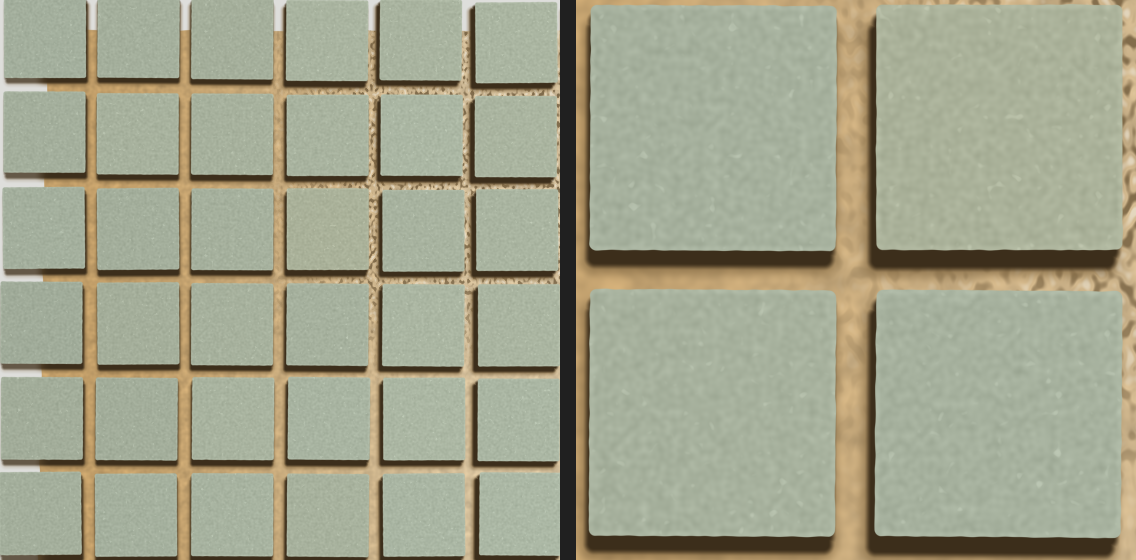
Left: the whole. Right: its middle third, enlarged.
Write a WebGL 1 fragment shader that draws this pattern.

```glsl
precision highp float;
// Six by six grid of matte sage tiles on a tan backing sheet, with dark lower sides.

uniform vec2 u_resolution;

const float PITCH = 0.17;
const vec3 SAGE = vec3(0.655, 0.702, 0.630);
const vec3 WARM_SAGE = vec3(0.675, 0.695, 0.590);
const vec3 SIDE = vec3(0.235, 0.180, 0.105);
const vec3 SHADE = vec3(0.50, 0.40, 0.25);
const vec3 TAN = vec3(0.76, 0.62, 0.41);
const vec3 PALE_TAN = vec3(0.83, 0.75, 0.61);
const vec3 TABLE = vec3(0.87, 0.87, 0.86);

vec2 hash2(vec2 p) {
  vec3 q = fract(p.xyx * vec3(0.1031, 0.1030, 0.0973));
  q += dot(q, q.yzx + 33.33);
  return fract((q.xx + q.yz) * q.zy);
}

float cornerSlope(vec2 cell, vec2 f, vec2 corner) {
  return dot(hash2(cell + corner) * 2.0 - 1.0, f - corner);
}

float gradientNoise(vec2 p) {
  vec2 cell = floor(p);
  vec2 f = p - cell;
  vec2 w = f * f * f * (f * (f * 6.0 - 15.0) + 10.0);
  float low = mix(cornerSlope(cell, f, vec2(0, 0)), cornerSlope(cell, f, vec2(1, 0)), w.x);
  float high = mix(cornerSlope(cell, f, vec2(0, 1)), cornerSlope(cell, f, vec2(1, 1)), w.x);
  return mix(low, high, w.y);
}

float roundedBox(vec2 p, vec2 halfSize, float radius) {
  vec2 d = abs(p) - halfSize + radius;
  return length(max(d, 0.0)) + min(max(d.x, d.y), 0.0) - radius;
}

float fill(float dist, float blur) {
  return 1.0 - smoothstep(-blur, blur, dist);
}

// Hand-laid grid: rows tilt slightly and spread toward the bottom.
vec2 tileCenter(vec2 id) {
  float down = id.y / 5.0;
  float x = 0.0794 - 0.0065 * down + id.x * (0.1682 + 0.0031 * down);
  float y = 0.0655 + 0.1706 * id.y + 0.0018 * id.x * (1.0 - down);
  return vec2(x, y) + (hash2(id + 17.0) - 0.5) * 0.0035;
}

vec2 turn(vec2 p, float angle) {
  float c = cos(angle), s = sin(angle);
  return vec2(c * p.x - s * p.y, s * p.x + c * p.y);
}

// Tan sheet, paler and scuffed toward the upper right, with the table beyond it.
vec3 backing(vec2 p, float blur) {
  float mottle = gradientNoise(p * 55.0) + 0.6 * gradientNoise(p * 140.0);
  vec3 sheet = mix(TAN, PALE_TAN, smoothstep(0.15, 0.95, p.x));
  sheet *= 1.0 + 0.15 * mottle;
  float worn = smoothstep(0.42, 0.68, p.x) * (1.0 - smoothstep(0.45, 0.72, p.y));
  float flecks = gradientNoise(p * vec2(150.0, 110.0));
  sheet = mix(sheet, SHADE * 0.8, worn * smoothstep(0.0, 0.3, flecks) * 0.75);
  sheet = mix(sheet, vec3(0.92, 0.89, 0.82), worn * smoothstep(0.08, 0.4, -flecks) * 0.7);
  float wobble = 0.004 * gradientNoise(p * 30.0);
  float left = 0.086 - 0.018 * p.y + wobble;
  float inside = min(p.x - left, p.y - 0.055 - wobble);
  return mix(TABLE, sheet, smoothstep(-blur, blur, inside));
}

vec3 tileFace(vec2 p, vec2 id, float dist) {
  vec2 rnd = hash2(id + 41.0);
  float warmth = 0.25 * rnd.x + 0.65 * fill(length(id - vec2(3.0, 2.0)) - 0.5, 0.1);
  vec3 color = mix(SAGE, WARM_SAGE, warmth);
  color *= 0.965 + 0.06 * p.x + 0.025 * (rnd.y - 0.5);
  float grain = gradientNoise(p * 210.0) + 0.5 * gradientNoise(p * 95.0 + 9.0);
  float speck = smoothstep(0.28, 0.55, gradientNoise(p * 170.0 + 31.0));
  color += 0.055 * grain + 0.055 * speck;
  return color + 0.025 * smoothstep(-0.004, -0.001, dist);
}

void main() {
  vec2 p = gl_FragCoord.xy / u_resolution;
  p.y = 1.0 - p.y;
  float blur = 0.8 / min(u_resolution.x, u_resolution.y);
  vec2 home = floor(p / PITCH);
  float faceDist = 1.0, sideDist = 1.0, shadeDist = 1.0;
  vec2 faceId = home;

  // Nearest face, plus its side wall and cast shadow swept along the drop.
  for (int j = -1; j <= 1; j++) {
    for (int i = -1; i <= 1; i++) {
      vec2 id = home + vec2(float(i), float(j));
      vec2 rnd = hash2(id + 5.0);
      vec2 q = turn(p - tileCenter(id), (rnd.x - 0.5) * 0.016);
      vec2 halfSize = vec2(0.0733, 0.0722 + 0.0004 * id.y);
      vec2 drop = vec2(mix(0.003, -0.009, id.x / 5.0), 0.0095 + 0.002 * rnd.y);
      float d = roundedBox(q, halfSize, 0.004);
      if (d < faceDist) {
        faceDist = d;
        faceId = id;
      }
      float wall = min(roundedBox(q - drop, halfSize, 0.005),
                       roundedBox(q - drop * 0.5, halfSize, 0.005));
      sideDist = min(sideDist, wall);
      shadeDist = min(shadeDist, roundedBox(q - drop * 1.15, halfSize, 0.006));
    }
  }

  vec3 color = backing(p, blur);
  float onTable = 1.0 - smoothstep(0.06, 0.09, p.x);
  color = mix(color, SHADE, fill(shadeDist - 0.002, 0.006) * (0.8 - 0.5 * onTable));
  color = mix(color, SIDE, fill(sideDist, blur + 0.0018) * (1.0 - 0.3 * onTable));
  float chip = 0.0007 * gradientNoise(p * 120.0);
  color = mix(color, tileFace(p, faceId, faceDist), fill(faceDist + chip, blur));
  gl_FragColor = vec4(color, 1.0);
}
```
